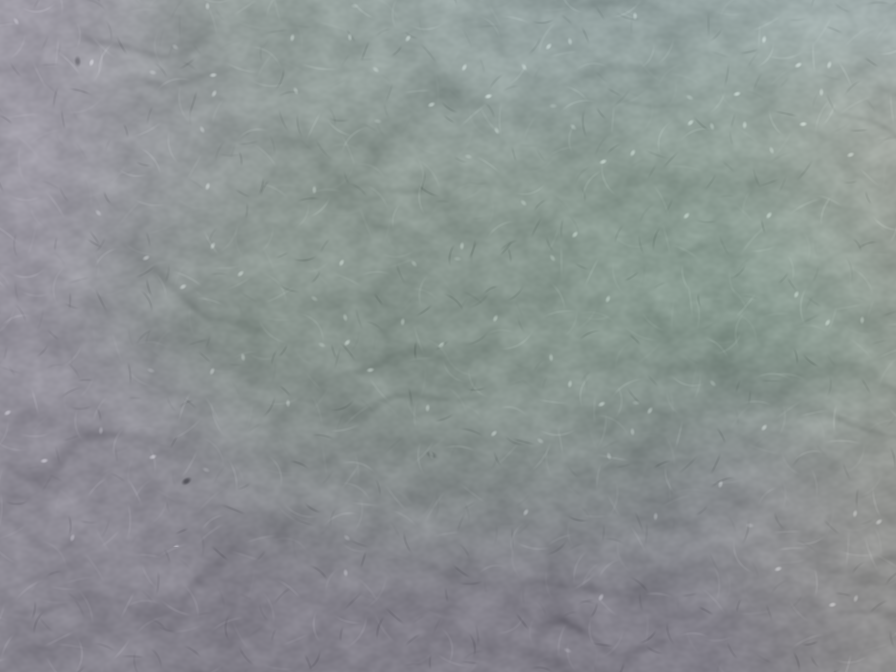
Give the GLSL for this texture, as a Shadertoy shader.

```glsl
// Soft grey felt under uneven tinted light: broad colour washes carry
// matted fluff and horizontal creases from gradient noise, then short
// bowed fibres, bright glints and rare dark flecks scattered on jittered grids.

#define FLUFF_SCALE 15.0
#define FLUFF_DEPTH 0.105
#define CREASE_SCALE vec2(3.6, 9.0)
#define CREASE_DEPTH 0.05
#define FIBRE_CELLS 17.0
#define FIBRE_DEPTH 0.05
#define GLINT_CELLS 24.0
#define GLINT_GAIN 0.17
#define FLECK_CELLS 5.0
#define FLECK_DEPTH 0.22

vec2 hash2(vec2 cell) {
    vec3 h = fract(cell.xyx * vec3(0.1031, 0.1030, 0.0973));
    h += dot(h, h.yzx + 33.33);
    return fract((h.xx + h.yz) * h.zy);
}

float cornerSlope(vec2 cell, vec2 offset) {
    float angle = 6.2832 * hash2(cell + 71.0).x;
    return dot(vec2(cos(angle), sin(angle)), offset);
}

float gradientNoise(vec2 p) {
    vec2 i = floor(p), f = fract(p);
    vec2 u = f * f * f * (f * (f * 6.0 - 15.0) + 10.0);
    vec2 e = vec2(1.0, 0.0);
    return mix(mix(cornerSlope(i, f), cornerSlope(i + e, f - e), u.x),
               mix(cornerSlope(i + e.yx, f - e.yx), cornerSlope(i + 1.0, f - 1.0), u.x), u.y);
}

mat2 rotation(float a) {
    return mat2(cos(a), sin(a), -sin(a), cos(a));
}

float fluff(vec2 p) {
    float sum = 0.0, gain = 0.5;
    for (int i = 0; i < 4; i++) {
        sum += gain * gradientNoise(p);
        p = rotation(0.35) * p * 1.95 + 17.0;
        gain *= 0.74;
    }
    return sum;
}

// Thin wavering valleys, broken up by a slow mask
float creases(vec2 p) {
    vec2 warp = vec2(gradientNoise(p * 6.0), gradientNoise(p * 7.0 + 40.0));
    vec2 q = p * CREASE_SCALE + warp * vec2(0.5, 0.75);
    float valley = exp(-pow(gradientNoise(q + 9.0) / 0.085, 2.0));
    return valley * smoothstep(-0.15, 0.4, gradientNoise(p * vec2(4.0, 6.0) + 23.0));
}

// Signed coverage: negative for dark hairs, positive for pale ones
float fibres(vec2 p, float seed, float pixel) {
    vec2 g = p * FIBRE_CELLS, home = floor(g);
    float sum = 0.0;
    for (int y = -1; y <= 1; y++)
    for (int x = -1; x <= 1; x++) {
        vec2 cell = home + vec2(x, y);
        vec2 place = hash2(cell + seed), kind = hash2(cell + seed + 130.0);
        vec2 q = rotation(kind.x * 3.1416) * (g - cell - place);
        float reach = mix(0.2, 0.55, kind.y);
        float d = abs(q.y - (place.x - 0.5) * 1.6 * q.x * q.x) / FIBRE_CELLS;
        float line = 1.0 - smoothstep(0.0004, 0.0016 + pixel, d);
        line *= 1.0 - smoothstep(0.3 * reach, reach, abs(q.x));
        sum += line * (kind.y < 0.5 ? -1.0 : 0.75) * fract(place.y * 7.0);
    }
    return sum;
}

// Small soft dots; share is the fraction of cells that hold one
float dots(vec2 p, float cells, float share, float radius, float pixel) {
    vec2 g = p * cells, cell = floor(g);
    vec2 pick = hash2(cell + cells * 3.0);
    vec2 q = (g - cell - mix(vec2(0.2), vec2(0.8), hash2(cell + 210.0))) / cells;
    q = rotation(pick.y * 3.0) * q * vec2(0.75, 1.2);
    float dot1 = 1.0 - smoothstep(0.2 * radius, radius + pixel, length(q));
    return dot1 * step(pick.x, share) * mix(0.35, 1.0, pick.y);
}

// Broad light and tint across the sheet
vec3 wash(vec2 uv) {
    vec2 drift = uv + 0.09 * vec2(gradientNoise(uv * 3.0), gradientNoise(uv * 3.0 + 31.0));
    vec3 lavender = vec3(0.545, 0.535, 0.575);
    vec3 green = vec3(0.535, 0.577, 0.555);
    vec3 warm = vec3(0.570, 0.572, 0.550);
    float middle = smoothstep(0.02, 0.36, drift.x) * smoothstep(0.08, 0.5, drift.y);
    vec3 colour = mix(lavender, green, middle);
    colour = mix(colour, warm, 0.7 * smoothstep(0.8, 1.05, drift.x));
    colour = mix(colour, vec3(0.545, 0.60, 0.605), 0.75 * smoothstep(0.7, 1.0, drift.y) * smoothstep(0.1, 0.7, uv.x));
    colour += vec3(-0.012, 0.014, 0.0) * exp(-12.0 * dot(drift - vec2(0.76, 0.57), drift - vec2(0.76, 0.57)));
    colour += 0.05 * smoothstep(0.45, 1.0, uv.y) - 0.035 * (1.0 - smoothstep(0.0, 0.5, uv.y));
    return colour + 0.03 * (1.0 - smoothstep(0.0, 0.3, uv.x)) + 0.035 * smoothstep(0.75, 1.0, uv.x);
}

void mainImage(out vec4 fragColor, in vec2 fragCoord) {
    vec2 uv = fragCoord / iResolution.xy;
    vec2 p = fragCoord / iResolution.y;
    float pixel = 1.0 / iResolution.y;

    // Matted surface
    float relief = FLUFF_DEPTH * fluff(p * FLUFF_SCALE * vec2(0.85, 1.15));
    relief += 0.035 * gradientNoise(p * vec2(4.0, 9.0) + 5.0);
    relief -= CREASE_DEPTH * creases(p);

    // Loose hairs
    for (int i = 0; i < 3; i++)
        relief += FIBRE_DEPTH * fibres(p + 0.37 * float(i), 50.0 * float(i), pixel);

    // Glints gather towards the top, flecks are rare
    relief += GLINT_GAIN * dots(p, GLINT_CELLS, mix(0.06, 0.22, uv.y), 0.004, pixel);
    relief -= FLECK_DEPTH * dots(p, FLECK_CELLS, 0.16, 0.006, pixel);

    fragColor = vec4(clamp(wash(uv) + relief, 0.0, 1.0), 1.0);
}
```
